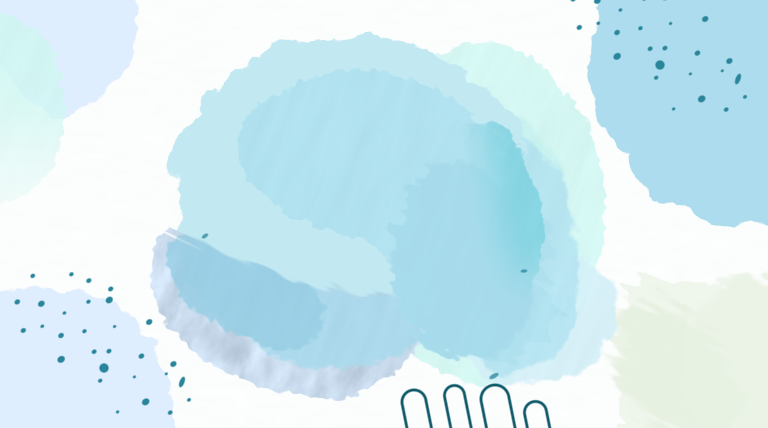
This background is drawn by a Shadertoy shader. Its source:

```glsl
// Abstract watercolour backdrop: blue, mint and green washes on white paper,
// with teal speckles and thin arches. Each wash is an ellipse distance with
// an edge torn by value noise, painted from back to front.

#define CANVAS_WIDTH 7.68
#define TEAR .30
#define BRISTLE .24
#define STREAKS .035
#define DOT_CELL .25
#define LINE_WIDTH .014
#define INK vec3(.06, .35, .41)
#define TEAL vec3(.16, .52, .60)
#define LAVENDER vec3(.875, .932, .998)
#define SKY vec3(.675, .862, .928)
#define MINT vec3(.81, .965, .945)

vec2 pos;   // canvas position
vec3 col;   // painted colour
float px;   // pixel size, for smooth edges

vec2 hash22(vec2 p) {
    vec3 q = fract(p.xyx * vec3(.1031, .1030, .0973));
    q += dot(q, q.yzx + 33.33);
    return fract((q.xx + q.yz) * q.zy);
}

float noise(vec2 p) {
    vec2 i = floor(p), f = fract(p);
    f = f * f * (3. - 2. * f);
    return mix(mix(hash22(i).x, hash22(i + vec2(1, 0)).x, f.x),
               mix(hash22(i + vec2(0, 1)).x, hash22(i + 1.).x, f.x), f.y);
}

float fbm(vec2 p) {
    float sum = 0., amp = .5;
    for (int i = 0; i < 5; i++) {
        sum += amp * noise(p);
        p = mat2(1.6, 1.2, -1.2, 1.6) * p + 7.3;
        amp *= .5;
    }
    return sum;
}

vec2 rotate(vec2 p, float a) {
    return vec2(cos(a) * p.x + sin(a) * p.y, cos(a) * p.y - sin(a) * p.x);
}

float ellipse(vec2 p, vec2 radii, float angle) {
    vec2 q = rotate(p, angle) / radii;
    float k = length(q);
    return k * (k - 1.) / max(length(q / radii), 1e-3);
}

// Ellipse on the canvas: centre, radii, angle
float oval(float x, float y, float rx, float ry, float angle) {
    return ellipse(pos - vec2(x, y), vec2(rx, ry), angle);
}

float smoothUnion(float a, float b, float k) {
    float h = max(k - abs(a - b), 0.) / k;
    return min(a, b) - h * h * k * .25;
}

void paint(vec3 colour, float d, float soft, float opacity) {
    col = mix(col, colour, opacity * (1. - smoothstep(-soft, soft, d)));
}

// Jittered grid of dots, kept inside a slanted oval
float speckles(vec2 p) {
    float d = min(length(p) - .046, ellipse(p - vec2(.78, -.14), vec2(.055, .024), 1.2));
    for (int n = 0; n < 9; n++) {
        vec2 id = floor(p / DOT_CELL) + vec2(n % 3, n / 3) - 1.;
        vec2 c = (id + .15 + .7 * hash22(id + 41.)) * DOT_CELL;
        float radius = mix(.013, .036, hash22(id + 87.).y);
        if (ellipse(c - vec2(-.05, .25), vec2(1.1, .52), -.7) < 0. && length(c) > .12)
            d = min(d, ellipse(p - c, radius * vec2(1.12, .92), .6));
    }
    return d;
}

void mainImage(out vec4 fragColor, in vec2 fragCoord) {
    px = CANVAS_WIDTH / iResolution.x;
    pos = fragCoord * px;
    float tear = TEAR * (fbm(pos * 3.2) - .48);
    float fine = .4 * tear + .06 * (noise(pos * 19.) - .5);
    vec2 slant = rotate(pos, -.45);
    float bristle = BRISTLE * (noise(slant * vec2(3, 17)) - .5);
    float streak = STREAKS * (fbm(rotate(pos, 1.2) * vec2(1.5, 9)) - .48);

    // Paper and corner washes
    col = vec3(.988, .992, .992) + .012 * (fbm(pos * vec2(5, 14)) - .5);
    paint(LAVENDER, oval(.65, 4.15, .75, 1.03, 0.) + tear, px, 1.);
    paint(MINT + streak, oval(0., 3.2, .65, .92, 0.) + fine, px, .3 + .55 * smoothstep(2.2, 3.6, pos.y));
    paint(SKY, oval(7.7, 3.7, 1.8, 1.7, 0.) + tear, px, 1.);
    paint(LAVENDER, oval(.4, 0., 1.37, 1.43, 0.) + tear, px, 1.);
    vec2 box = abs(pos - vec2(7.2, .5)) - .82;
    float green = length(max(box, 0.)) + min(max(box.x, box.y), 0.) - .15 + tear + bristle;
    paint(vec3(.928, .958, .915), green, .02, .85);
    paint(vec3(.898, .94, .875), oval(6.75, .55, .85, .48, -.95) + tear + bristle, .05, .75);
    paint(vec3(.91, .95, .89), max(green, oval(7.7, .6, .85, .95, 0.) + tear), .05, .7);

    // Mint arc, pale halo and broad light base
    paint(MINT + 1.5 * streak, oval(4.8, 2.15, 1.25, 1.7, 0.) + fine, px, .85);
    paint(vec3(.75, .935, .93), oval(5., 2.2, .66, .95, .2) + tear, .04, .6);
    paint(vec3(.825, .935, .968) + streak, oval(5.4, 1.1, .84, .62, .4) + tear, .02, .9);
    paint(vec3(.705, .89, .94) + streak, oval(5., 1.8, .78, 1.25, .2) + tear, .025, .9);
    paint(vec3(.76, .913, .948), oval(3.5, 2.35, 1.8, 1.6, 0.) + 1.3 * tear, px, 1.);

    // Lower left stroke under a bristled diagonal
    float t = (pos.x - 1.72) / 2.4;
    float diagonal = pos.y - 1.95 + .65 * t + .5 * t * (1. - t) + .5 * bristle;
    vec3 lilac = vec3(.775, .85, .92) + .24 * (fbm(slant * vec2(7, 3.5)) - .46);
    paint(lilac, max(oval(2.85, 1.3, 1.4, .92, -.35) + fine, diagonal), px, .95);
    paint(vec3(.66, .85, .922) + streak, max(oval(3.07, 1.4, 1.22, .73, -.35) + fine, diagonal), .025, .9);
    paint(vec3(.595, .808, .895) + streak, max(oval(2.45, 1.4, .85, .47, -.52) + fine, diagonal), .02, .85);

    // S-shaped blue wash with a denser lower body
    float upper = oval(3.65, 2.75, 1.23, .82, -.08) + fine;
    float body = smoothUnion(oval(4.7, 1.75, .75, 1.1, 0.), oval(4.95, 1.12, .62, .42, 0.), .15) + fine + bristle;
    paint(vec3(.69, .882, .935) + streak, smoothUnion(upper, body, .5), px, .95);
    paint(vec3(.652, .858, .922), max(oval(4.55, 1.65, .78, 1.02, .22) + fine, body), .025, .9);

    // Turquoise rim, fading left and downward
    float fade = smoothstep(4.65, 5.25, pos.x + .15 * pos.y - .33) * smoothstep(1.1, 2., pos.y);
    paint(vec3(.52, .83, .885) + streak, oval(4.75, 2.1, .68, 1.02, .16) + tear, px, .95 * fade);

    // Two speckle clusters and a few flecks
    paint(TEAL, min(speckles(pos - vec2(1.04, .6)), speckles(pos - vec2(6.6, 3.63))), px, 1.);
    float flecks = min(oval(2.05, 1.92, .035, .018, .6), oval(5.24, 1.57, .032, .016, .1));
    paint(TEAL, min(flecks, oval(4.94, .52, .05, .022, .5)), px, .75);

    // Row of leaning arches at the lower edge
    vec4 radii = vec4(.12, .10, .14, .11);
    vec2 leg = vec2(.16, -.8);
    for (int i = 0; i < 4; i++) {
        float n = float(i);
        vec2 q = pos - vec2(4.14 + .405 * n, .26 + .115 * n - .05 * n * n);
        float along = clamp(dot(q, leg) / dot(leg, leg), 0., 1.);
        paint(INK, abs(length(q - leg * along) - radii[i]) - LINE_WIDTH, px, 1.);
    }
    fragColor = vec4(clamp(col, 0., 1.), 1);
}
```
